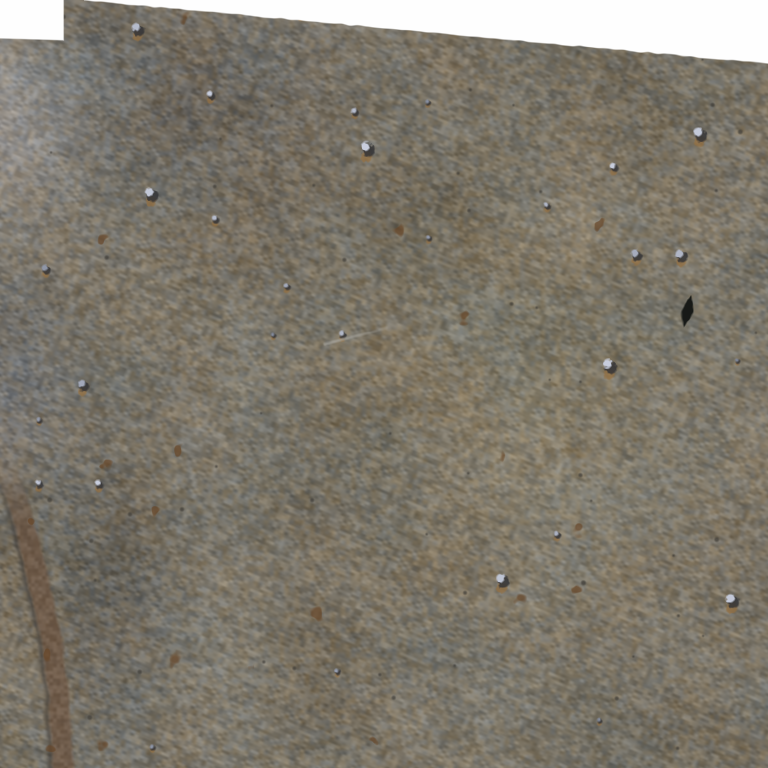
This texture is drawn by a WebGL 2 fragment shader. Its source:

```glsl
#version 300 es
precision highp float;

uniform vec2 u_resolution;
out vec4 fragColor;

float hash(vec2 p) {
    vec3 q = fract(vec3(p.xyx) * 0.1031);
    q += dot(q, q.yzx + 33.33);
    return fract((q.x + q.y) * q.z);
}

float noise(vec2 p) {
    vec2 i = floor(p), f = fract(p);
    f = f * f * (3.0 - 2.0 * f);
    return mix(mix(hash(i), hash(i + vec2(1, 0)), f.x),
               mix(hash(i + vec2(0, 1)), hash(i + vec2(1, 1)), f.x), f.y);
}

float fbm(vec2 p) {
    float sum = 0.0, gain = 0.5;
    for (int i = 0; i < 5; i++) {
        sum += gain * noise(p);
        p = mat2(1.6, 1.2, -1.2, 1.6) * p + 7.3;
        gain *= 0.5;
    }
    return sum;
}

// Soft patch centred on c with the given extents
float patchAt(vec2 p, vec2 c, vec2 extent) {
    vec2 d = (p - c) / extent;
    return exp(-dot(d, d));
}

float disc(vec2 p, float radius, float soft) {
    return 1.0 - smoothstep(radius - soft, radius + soft, length(p));
}

// Offset to the jittered centre of a cell (xy), and two random values (zw)
vec4 scatter(vec2 p, float cells, float seed) {
    vec2 id = floor(p * cells);
    vec2 jitter = 0.2 + 0.6 * vec2(hash(id + seed), hash(id + seed + 17.7));
    return vec4(p - (id + jitter) / cells, hash(id + seed + 41.3), hash(id + seed + 73.9));
}

// Pale stone lit from above, dark on one side, with ochre soil below
vec3 addStones(vec3 col, vec2 p, float cells, float seed, float share, float size, float soft) {
    vec4 s = scatter(p, cells, seed);
    if (s.z > share) return col;
    float r = size * mix(0.6, 1.1, s.w);
    vec2 d = s.xy + r * 0.3 * (noise(p * 300.0) - 0.5);
    col = mix(col, vec3(0.58, 0.44, 0.26), 0.75 * disc(d + vec2(0.0, r * 1.1), r * 0.75, soft));
    col = mix(col, vec3(0.20, 0.20, 0.21), 0.85 * disc(d + vec2(-0.25, 0.25) * r, r * 0.85, soft));
    vec3 face = mix(vec3(0.50, 0.53, 0.60), vec3(0.80, 0.82, 0.88), s.w);
    return mix(col, face, disc(d - vec2(-0.2, 0.3) * r, r * 0.6, soft));
}

// Bare ground: broad tone, mottling and fine streaked grain
vec3 ground(vec2 p) {
    vec3 col = vec3(0.475, 0.450, 0.398);
    col = mix(col, vec3(0.505, 0.480, 0.410), 0.7 * patchAt(p, vec2(0.68, 0.50), vec2(0.20, 0.24)));
    col = mix(col, vec3(0.415, 0.405, 0.385), 0.8 * patchAt(p, vec2(0.25, 0.88), vec2(0.20, 0.16)));
    col = mix(col, vec3(0.405, 0.395, 0.370), 0.7 * patchAt(p, vec2(0.14, 0.22), vec2(0.09, 0.24)));
    col = mix(col, vec3(0.425, 0.420, 0.415), 0.8 * patchAt(p, vec2(0.0, 0.50), vec2(0.09, 0.14)));
    col = mix(col, vec3(0.550, 0.545, 0.540), 0.9 * patchAt(p, vec2(0.0, 0.84), vec2(0.10, 0.13)));
    col += 0.12 * (fbm(p * 7.0 + 3.0) - 0.48);
    vec2 q = mat2(0.92, 0.39, -0.39, 0.92) * p;
    q = vec2(dot(p, vec2(0.92, -0.39)), dot(p, vec2(0.39, 0.92)));
    col += 0.085 * (noise(q * vec2(75.0, 120.0)) - 0.5);
    col += 0.125 * (noise(q * vec2(170.0, 270.0) + 9.0) - 0.5);
    col += vec3(0.05, 0.01, -0.05) * (noise(p * 150.0 + 31.0) - 0.5);
    return col + vec3(0.05, 0.0, -0.05) * (fbm(p * 12.0 + 50.0) - 0.48);
}

void main() {
    vec2 p = gl_FragCoord.xy / u_resolution.y;
    float px = 1.0 / u_resolution.y;
    float soft = max(px, 0.0018);
    vec3 col = ground(p);
    float grain = noise(p * 210.0) - 0.5;

    // Worn brown track with a dark left rim
    float across = p.x - (0.083 - 0.03 * p.y - 0.42 * p.y * p.y) + 0.008 * (fbm(p * 30.0) - 0.48);
    float fade = 1.0 - smoothstep(0.30, 0.42, p.y);
    float rim = exp(-pow((across + 0.016) / 0.004, 2.0));
    col = mix(col, vec3(0.25, 0.23, 0.21), 0.55 * rim * fade);
    float track = 1.0 - smoothstep(0.010, 0.017, abs(across));
    col = mix(col, vec3(0.43, 0.345, 0.275) + 0.10 * grain, 0.85 * track * fade);

    // Ragged rust stains, denser on the left
    vec4 rust = scatter(p, 11.0, 5.0);
    float ragged = length(rust.xy) + 0.012 * (noise(p * 130.0) - 0.5);
    float stain = 1.0 - smoothstep(0.002, 0.005 + 0.005 * rust.w, ragged);
    stain *= step(rust.z, mix(0.45, 0.06, smoothstep(0.05, 0.5, p.x)));
    col = mix(col, vec3(0.40, 0.27, 0.15), 0.7 * stain);

    // Dark specks, then stones in two sizes
    vec4 speck = scatter(p, 19.0, 88.0);
    col = mix(col, vec3(0.25, 0.24, 0.22),
              0.7 * step(speck.z, 0.12) * disc(speck.xy, 0.001 + 0.002 * speck.w, soft));
    col = addStones(col, p, 12.0, 23.0, 0.17, 0.0055, soft);
    col = addStones(col, p, 7.0, 61.0, 0.24, 0.0088, soft);

    // Pale broken scratch
    vec2 along = vec2(0.080, 0.021), from = p - vec2(0.423, 0.552);
    float t = clamp(dot(from, along) / dot(along, along), 0.0, 1.0);
    float scratch = disc(from - along * t, 0.0018, soft) * (1.0 - 0.6 * t);
    col = mix(col, vec3(0.66, 0.65, 0.62), 0.8 * scratch * smoothstep(0.2, 0.6, noise(p * 110.0)));

    // Dark slanted leaf shape
    vec2 leaf = p - vec2(0.895, 0.594);
    leaf.x -= 0.22 * leaf.y;
    float leafWidth = 0.0075 * (1.0 - pow(abs(leaf.y) / 0.020, 1.5)) + 0.002 * grain;
    col = mix(col, vec3(0.09, 0.10, 0.09), 1.0 - smoothstep(-soft, soft, abs(leaf.x) - leafWidth));

    // White outside the sloping top edge and the corner notch
    float slope = p.y - (0.997 - 0.0927 * (p.x - 0.137)) + 0.002 * (noise(p * 90.0) - 0.5);
    float notch = max(p.x - 0.083, 0.950 - 0.03 * p.x - p.y);
    float outside = max(smoothstep(-px, px, slope) * step(0.11, p.x), 1.0 - smoothstep(-px, px, notch));
    col = mix(col, vec3(0.995), outside);

    fragColor = vec4(clamp(col, 0.0, 1.0), 1.0);
}
```
